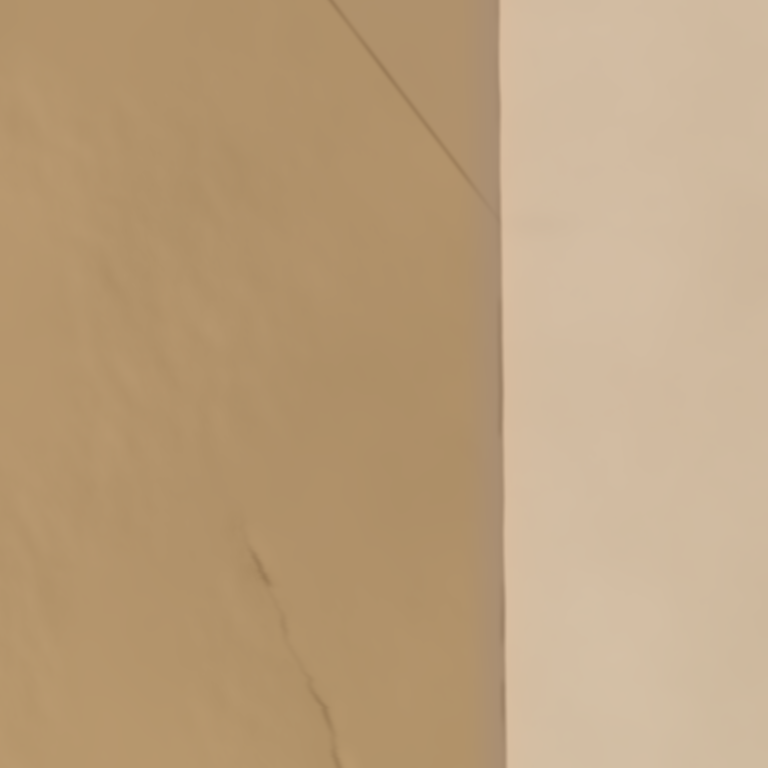
Give the GLSL for this texture, as a Shadertoy shader.

```glsl
// Draws a tan plaster wall with fine cracks meeting a pale wall at a vertical corner.

float hash(vec2 p) {
    vec3 q = fract(p.xyx * vec3(0.1031, 0.1030, 0.0973));
    q += dot(q, q.yzx + 33.33);
    return fract((q.x + q.y) * q.z);
}

float noise(vec2 p) {
    vec2 i = floor(p), f = fract(p);
    f = f * f * (3.0 - 2.0 * f);
    return mix(mix(hash(i), hash(i + vec2(1, 0)), f.x),
               mix(hash(i + vec2(0, 1)), hash(i + vec2(1, 1)), f.x), f.y);
}

// Layered noise, centred on zero
float fbm(vec2 p) {
    float sum = 0.0, amp = 0.5;
    for (int i = 0; i < 5; i++) {
        sum += amp * (noise(p) - 0.5);
        p = mat2(1.6, 1.2, -1.2, 1.6) * p + 7.3;
        amp *= 0.5;
    }
    return sum;
}

float segmentDistance(vec2 p, vec2 a, vec2 b) {
    vec2 d = b - a;
    return length(p - a - d * clamp(dot(p - a, d) / dot(d, d), 0.0, 1.0));
}

float bell(float x, float width) {
    return exp(-x * x / (width * width));
}

// Height of the plaster, streaked along the downward diagonal
float relief(vec2 p) {
    vec2 q = vec2(p.x + 0.42 * p.y, p.y - 0.42 * p.x);
    return fbm(q * vec2(15.0, 8.0)) + 0.3 * fbm(q * vec2(36.0, 24.0) + 11.0);
}

vec3 tanWall(vec2 uv, float edge) {
    vec3 col = mix(vec3(0.703, 0.580, 0.422), vec3(0.687, 0.566, 0.411), smoothstep(0.0, 0.5, uv.x));
    col += vec3(0.012, 0.012, 0.006) * smoothstep(0.35, 0.0, uv.y);
    col += vec3(0.042, 0.034, 0.032) * fbm(uv * 4.0 + 2.0);

    // Raking light over patches of relief, stronger on the left
    float slope = relief(uv + vec2(0.007, 0.005)) - relief(uv - vec2(0.007, 0.005));
    float patches = smoothstep(0.25, 0.75, noise(uv * 6.0 + 9.0));
    col -= 0.05 * slope * patches * mix(1.0, 0.25, smoothstep(0.2, 0.5, uv.x));

    // Long faint ridge that turns into a broken crack near the bottom
    float wiggle = 0.030 * fbm(vec2(uv.y * 18.0, 3.0)) + 0.014 * fbm(vec2(uv.y * 50.0, 8.0));
    float across = uv.x - (0.446 - 0.4 * uv.y + wiggle);
    float ridge = smoothstep(0.85, 0.6, uv.y) * mix(0.45, 1.0, smoothstep(0.4, 0.25, uv.y));
    float crack = smoothstep(0.36, 0.28, uv.y);
    float gaps = smoothstep(0.25, 0.75, noise(vec2(uv.y * 27.0, 4.0)));
    col += vec3(0.026, 0.022, 0.018) * ridge * bell(across - 0.014, 0.014) * noise(uv * 24.0);
    col -= 0.007 * ridge * bell(across + 0.014, 0.020);
    col -= vec3(0.072, 0.070, 0.060) * crack * bell(across, 0.0050) * (0.25 + 0.75 * gaps);

    // Soft chips beside the crack
    float chips = smoothstep(0.02, 0.20, fbm(uv * vec2(30.0, 24.0) + 4.0));
    col -= 0.022 * chips * crack * smoothstep(0.10, 0.17, uv.y) * bell(across + 0.004, 0.018);

    // Straight hairline and the slightly greyer panel above it
    vec2 top = vec2(0.429, 1.002), foot = vec2(0.652, 0.711);
    float side = dot(uv - top, normalize(vec2(0.291, 0.223)));
    float panel = smoothstep(-0.004, 0.012, side) * smoothstep(0.68, 0.74, uv.y);
    col = mix(col, vec3(0.684, 0.567, 0.430), 0.5 * panel);
    float hairline = bell(segmentDistance(uv, top, foot), 0.0034);
    col -= vec3(0.085, 0.083, 0.070) * hairline * (0.65 + 0.4 * noise(uv * 30.0));

    // Grey shade gathering gently at the corner
    float corner = smoothstep(-0.060, 0.0, uv.x - edge);
    return mix(col, vec3(0.655, 0.555, 0.460), 0.8 * corner);
}

vec3 paleWall(vec2 uv, float edge) {
    vec3 col = mix(vec3(0.824, 0.738, 0.637), vec3(0.808, 0.722, 0.618), smoothstep(0.80, 1.0, uv.x));
    col += vec3(0.000, 0.006, 0.004) * smoothstep(0.5, 0.0, uv.y);
    col += vec3(0.020, 0.024, 0.028) * fbm(uv * 6.0 + 20.0);
    col += 0.008 * fbm(uv * 26.0);

    // Warm rim and a faint smudge level with the hairline
    col += vec3(0.026, 0.002, -0.012) * exp(-max(uv.x - edge, 0.0) / 0.024);
    vec2 smudge = (uv - vec2(0.70, 0.707)) / vec2(0.055, 0.018);
    return col - 0.012 * exp(-dot(smudge, smudge));
}

void mainImage(out vec4 fragColor, in vec2 fragCoord) {
    vec2 uv = fragCoord / iResolution.xy;
    float edge = 0.6595 - 0.0095 * uv.y + 0.003 * fbm(vec2(uv.y * 14.0, 1.0));
    float blur = max(0.0036, 0.75 / iResolution.x);
    vec3 col = mix(tanWall(uv, edge), paleWall(uv, edge), smoothstep(-blur, blur, uv.x - edge));

    // Faint broken seam along the corner, deeper in the lower half
    float seam = mix(0.036, 0.010, smoothstep(0.45, 0.8, uv.y));
    seam *= 0.3 + 1.1 * smoothstep(0.3, 0.8, noise(vec2(uv.y * 22.0, 5.0)));
    col -= seam * bell(uv.x - edge + 0.004, 0.0036);
    fragColor = vec4(clamp(col, 0.0, 1.0), 1.0);
}
```
